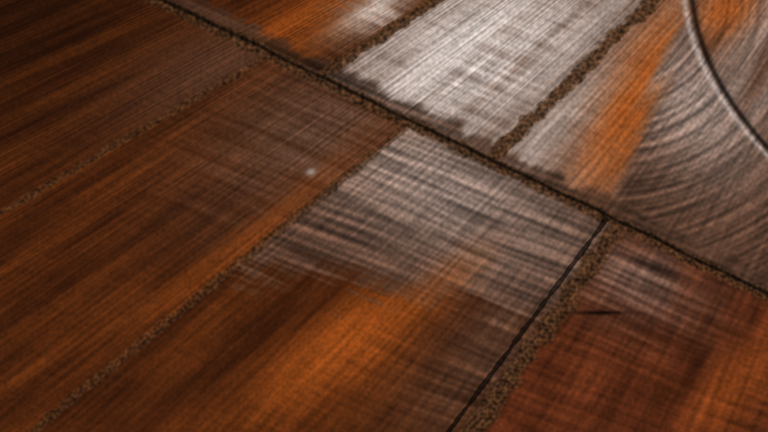
Reproduce this texture procedurally as a WebGL 1 fragment shader.

```glsl
precision highp float;
// Worn, scratched wooden planks in perspective, with dirt-filled joints and a glossy sheen.
uniform vec2 u_resolution;

const vec2 VANISH = vec2(2.51, 1.984);
const vec3 DARK = vec3(.19, .085, .04);
const vec3 BROWN = vec3(.37, .18, .065);
const vec3 AMBER = vec3(.64, .31, .1);
const vec3 UMBER = vec3(.36, .245, .185);
const vec3 GREY = vec3(.54, .46, .42);
const vec3 PALE = vec3(.81, .76, .73);

vec2 gradientAt(vec2 cell) {
  float a = 6.2832 * fract(sin(dot(cell, vec2(127.1, 311.7))) * 43758.5);
  return vec2(cos(a), sin(a));
}

float noise(vec2 p) {
  vec2 i = floor(p), f = fract(p), e = vec2(1, 0);
  vec2 u = f * f * (3. - 2. * f);
  float low = mix(dot(gradientAt(i), f), dot(gradientAt(i + e), f - e), u.x);
  float high = mix(dot(gradientAt(i + e.yx), f - e.yx), dot(gradientAt(i + 1.), f - 1.), u.x);
  return mix(low, high, u.y);
}

float fbm(vec2 p) {
  float sum = 0., amp = .8;
  for (int k = 0; k < 4; k++) {
    sum += amp * noise(p);
    p = p * 2.03 + 17.3;
    amp *= .55;
  }
  return sum;
}

// Soft ellipse whose long axis points along the angle
float blob(vec2 d, vec2 radius, float angle) {
  float c = cos(angle), s = sin(angle);
  d = mat2(c, -s, s, c) * d / radius;
  return exp(-dot(d, d));
}

vec3 paint(vec3 col, vec3 tint, float amount, vec2 d, vec2 radius, float angle) {
  return mix(col, tint, clamp(amount, 0., 1.) * blob(d, radius, angle));
}

vec3 wood(vec3 low, vec3 high, float t) {
  return mix(low, high, clamp(t, 0., 1.));
}

float line(float d, float width) {
  return exp(-d * d / (width * width));
}

// Joint along a ray from the vanishing point
float joint(float ray, float at, float depth, float width, float rough) {
  float d = abs(ray - at) * depth / sqrt(1. + ray * ray) + rough * width;
  return 1. - smoothstep(width * .45, width * 1.1, d);
}

vec3 lowerPlanks(vec2 p, float ray, float grain, float saw) {
  vec2 q = p + .035 * vec2(grain, saw);
  vec3 base = wood(DARK, BROWN, .47 + .85 * grain);
  vec3 left = paint(base, UMBER, .65, q - vec2(.52, .86), vec2(.28, .1), .5);
  vec3 second = paint(base, UMBER + .12 * saw, .9, q - vec2(.74, .71), vec2(.3, .17), .55);
  second = paint(second, AMBER, .4, q - vec2(.53, .4), vec2(.35, .035), .72);

  // Saw-scuffed plank
  vec3 third = paint(base, AMBER, .8, q - vec2(.8, .2), vec2(.3, .1), .62);
  float edge = p.y - .36 + .22 * (p.x - .7) + .09 * grain + .1 * saw;
  float scuffed = max(smoothstep(-.06, .05, edge), .75 * blob(q - vec2(1.13, .17), vec2(.3, .13), .9));
  vec3 scuff = paint(UMBER * .9, GREY, 1., p - vec2(1.02, .58), vec2(.34, .17), -.4);
  third = mix(third, scuff * (1. + .75 * saw), scuffed);
  third = paint(third, AMBER, .4, q - vec2(1.01, .34), vec2(.13, .035), .65);

  vec3 right = wood(DARK, vec3(.4, .19, .1), .6 + .8 * grain + .5 * saw);
  right = paint(right, GREY * (.85 + saw), .6, q - vec2(1.47, .36), vec2(.16, .1), -.4);
  right = paint(right, AMBER, .45, q - vec2(1.7, .1), vec2(.18, .07), .8);

  vec3 col = mix(right, third, smoothstep(.712, .718, ray));
  col = mix(col, second, smoothstep(1.225, 1.231, ray));
  return mix(col, left, smoothstep(1.695, 1.701, ray));
}

vec3 upperPlanks(vec2 p, float ray, float side, float grain, float saw) {
  vec2 q = p + .04 * vec2(grain, saw);
  vec3 left = wood(DARK, BROWN, .5 + grain);
  left = paint(left, AMBER, .65, q - vec2(.68, .94), vec2(.2, .06), .5);
  left = paint(left, PALE, .8, q - vec2(.88, .99), vec2(.11, .05), .6);
  vec3 glossy = wood(UMBER, GREY, .6 + grain);
  glossy = paint(glossy, PALE, 1. + .6 * grain + .5 * saw, q - vec2(1.1, .88), vec2(.32, .16), .5);
  vec3 right = wood(UMBER, GREY, .65 + grain);
  right = paint(right, AMBER, .9, q - vec2(1.47, .77), vec2(.28, .085), 1.1);
  right = paint(right, PALE, .45, q - vec2(1.29, .73), vec2(.17, .06), .8);

  // Feather-shaped gouge with curved scratches and a bright rim
  float h = 1. - p.y;
  float rim = p.x - 1.597 - .1 * h - 1.2 * h * h;
  float inner = p.x - 1.597 + .4 * h + .06 * grain;
  float arcs = noise(vec2(length(p - vec2(1.42, 1.02)) * 95., p.x * 7. - p.y * 5.));
  vec3 gouge = paint(UMBER * .9, GREY, 1., p - vec2(1.62, .76), vec2(.15, .2), .6);
  vec3 beyond = wood(UMBER, GREY, .55 + grain);
  beyond = paint(beyond, AMBER, .8, p - vec2(1.68, .98), vec2(.09, .06), .6);
  right = mix(right, gouge * (1. + .6 * arcs), smoothstep(-.025, .035, inner));
  right = mix(right, beyond * (1. + .3 * arcs), smoothstep(-.003, .003, rim));
  right = mix(right, PALE, .55 * line(rim + .012, .008));
  right *= 1. - .65 * line(rim - .006, .008);

  vec3 col = mix(right, glossy, smoothstep(1.012, 1.018, ray));
  col = mix(col, left, smoothstep(1.522, 1.53, ray));
  float bevel = 1. - smoothstep(.035, .06, side + .04 * grain);
  return mix(col, UMBER * .7 * (1. + saw), .75 * bevel);
}

void main() {
  vec2 p = gl_FragCoord.xy / u_resolution.y;
  float depth = VANISH.y - p.y, ray = (VANISH.x - p.x) / depth;
  float grain = fbm(vec2(ray * 17., depth * 3.2));
  float fibre = noise(vec2(ray * 130., depth * 9.));
  float across = p.y + .4 * p.x + .012 * noise(p * 4.);
  float saw = .65 * noise(vec2(across * 85., p.x * 5.)) + .45 * noise(vec2(across * 39., p.x * 3.));
  float grit = noise(p * 115.) + .5 * noise(p * 47.);
  float rough = .8 * fbm(p * 23.);
  float side = p.y - .99 + .485 * (p.x - .382) + .008 * noise(p * 9.);
  float upper = smoothstep(-.002, .002, side);
  vec3 col = mix(lowerPlanks(p, ray, grain, saw), upperPlanks(p, ray, side, grain, saw), upper);
  col *= 1. + .28 * fibre + .16 * grit + .12 * saw;

  // Dirt and shadow in the joints
  float below = .65 * max(joint(ray, 1.698, depth, .01, rough), joint(ray, 1.228, depth, .013, rough));
  below = max(below, joint(ray, .715, depth, .028, rough));
  float above = max(joint(ray, 1.526, depth, .015, rough), joint(ray, 1.015, depth, .02, rough));
  float seam = 1. - smoothstep(.008, .022, abs(side) + .012 * rough);
  vec3 soil = vec3(.27, .175, .105) * (1. + .9 * grit);
  col = mix(col, soil, .88 * max(mix(below, above, upper), seam));
  float crack = (1. - upper) * joint(ray, .742, depth, .007, rough);
  col *= 1. - .6 * max(line(side - .007, .005), crack);

  // Slit, pale chip and dim corner
  col = paint(col, DARK * .4, .9, p - vec2(1.39, .276), vec2(.06, .005), 0.);
  col = paint(col, PALE * .8, .8, p - vec2(.72, .602), vec2(.011, .008), .3);
  col *= 1. - .35 * blob(p - vec2(0, 1), vec2(.4, .25), .4);
  gl_FragColor = vec4(clamp(col, 0., 1.), 1);
}
```
